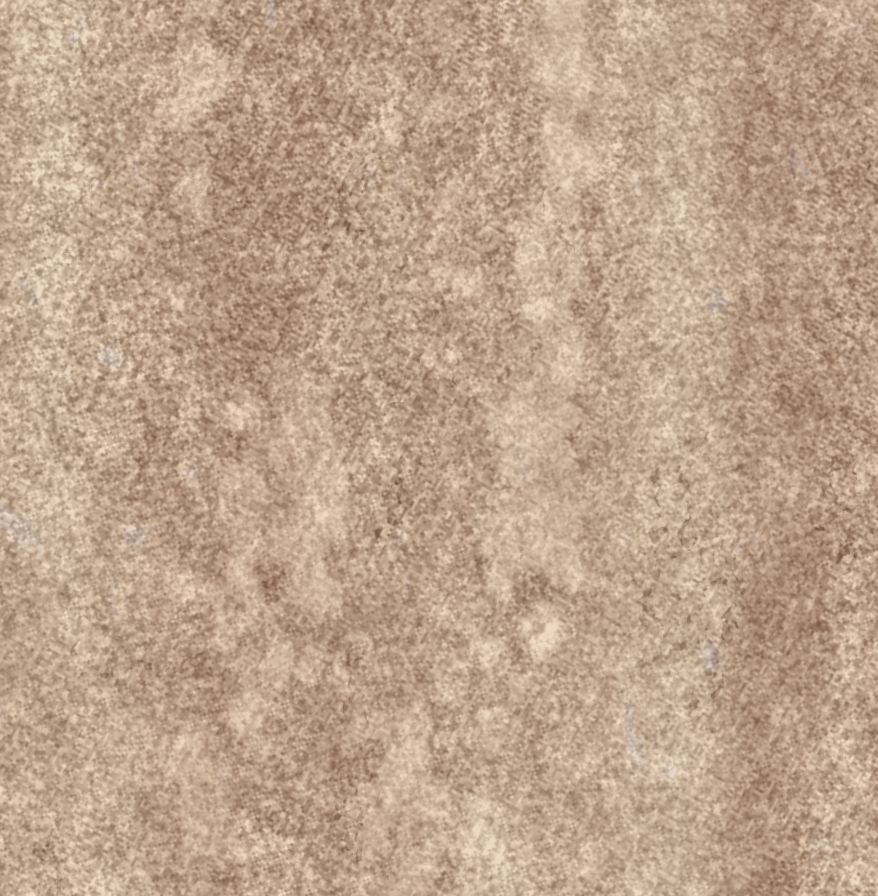
Give the GLSL for this texture, as a WebGL 2 fragment shader.

```glsl
#version 300 es
precision highp float;
// Weathered travertine: soft vertical bands and ragged pale streaks over mottled beige,
// finished with fine sandy grain, curled flakes, dark pits and a few grey stains.
// Every layer is value noise; one tone value is mapped to a warm brown ramp.
#define BAND_SCALE vec2(9.0, 0.9)
#define STREAK_SCALE vec2(15.0, 1.9)
#define MOTTLE_SCALE 27.0
#define FLAKE_SCALE 75.0
#define GRAIN_SCALE 310.0
#define BASE_TONE 0.50
#define BAND_CONTRAST 0.72
#define MOTTLE_CONTRAST 0.62
#define GRAIN_CONTRAST 1.45
#define PIT_DEPTH 0.50
#define DARK_STONE vec3(0.615, 0.500, 0.410)
#define PALE_STONE vec3(0.880, 0.790, 0.690)

uniform vec2 u_resolution;
out vec4 fragColor;

float hash(vec2 cell) {
    return fract(sin(dot(cell, vec2(127.1, 311.7))) * 43758.545);
}

float noise(vec2 p) {
    vec2 cell = floor(p);
    vec2 f = fract(p);
    f = f * f * (3.0 - 2.0 * f);
    float low = mix(hash(cell), hash(cell + vec2(1.0, 0.0)), f.x);
    float high = mix(hash(cell + vec2(0.0, 1.0)), hash(cell + vec2(1.0, 1.0)), f.x);
    return mix(low, high, f.y);
}

float fbm(vec2 p) {
    float sum = 0.0;
    float weight = 0.5;
    for (int i = 0; i < 5; i++) {
        sum += weight * noise(p);
        p = p * 2.03 + vec2(17.3, 9.1);
        weight *= 0.5;
    }
    return sum / 0.96875;
}

vec2 rotate(vec2 p, float angle) {
    float c = cos(angle);
    float s = sin(angle);
    return vec2(c * p.x - s * p.y, s * p.x + c * p.y);
}

void main() {
    vec2 p = gl_FragCoord.xy / u_resolution.y;

    // Slow wander of the vertical layers and ragged small-scale warp
    vec2 ragged = vec2(fbm(p * 38.0 + 3.7), fbm(p * 38.0 + 41.2)) - 0.5;
    vec2 wander = vec2(0.03 * (noise(p * vec2(2.0, 4.0) + 8.3) - 0.5), 0.0);
    vec2 q = p + wander + 0.035 * ragged;

    // Broad bands and mottling
    float band = fbm(q * BAND_SCALE + vec2(5.2, 1.4));
    float mottle = fbm(rotate(p * vec2(1.2, 0.85), 0.25) * MOTTLE_SCALE + 12.6);
    float region = smoothstep(0.38, 0.62, fbm(p * vec2(4.5, 2.0) + 31.5));

    // Narrow pale streaks with torn edges, broken along their length
    float streakField = noise(q * STREAK_SCALE + vec2(2.7, 6.1)) + 0.5 * (mottle - 0.5);
    float streak = smoothstep(0.75, 0.88, streakField);

    // Sandy grain, calmer inside the streaks
    float fine = noise(rotate(p, 0.5) * GRAIN_SCALE);
    float coarse = noise(rotate(p, -0.35) * GRAIN_SCALE * 0.55 + 73.0);
    float grain = 0.58 * fine + 0.42 * coarse - 0.5;
    grain *= mix(0.88, 1.12, region) * (1.0 - 0.3 * streak);

    // Curled flakes: thin contours of warped noise, and small pale chips
    vec2 flakePos = rotate(p, 0.8) * FLAKE_SCALE + 6.0 * ragged;
    float contour = abs(noise(flakePos) - 0.56);
    float flake = (1.0 - smoothstep(0.02, 0.12, contour)) * smoothstep(0.45, 0.62, mottle);
    float chip = smoothstep(0.65, 0.72, fbm(p * vec2(44.0, 35.0) + 61.0));

    // Small dark pits, denser in upright clusters
    float cluster = smoothstep(0.55, 0.90, noise(q * vec2(17.0, 6.0) + 19.4));
    float pitField = noise(rotate(p, 0.2) * vec2(170.0, 120.0) + 5.0 * ragged + 27.0);
    float pit = smoothstep(0.68, 0.88, pitField) * (0.25 + 0.6 * cluster);

    // Combine into tone
    float tone = BASE_TONE;
    tone += BAND_CONTRAST * (band - 0.5);
    tone += MOTTLE_CONTRAST * (mottle - 0.5);
    tone += GRAIN_CONTRAST * grain;
    tone += 0.25 * streak + 0.18 * flake * (0.35 + 0.65 * region) + 0.20 * chip;
    tone -= PIT_DEPTH * pit;
    vec3 color = mix(DARK_STONE, PALE_STONE, clamp(tone, -0.5, 1.2));

    // Rosy bands against yellower stone
    float rosy = clamp((0.5 - band) * 3.0 - 0.2 * streak, -0.6, 0.6);
    color += rosy * vec3(0.010, -0.010, -0.008);

    // Rare, small grey-violet stains
    float stainField = noise(q * vec2(24.0, 15.0) + 88.0) + 0.8 * (mottle - 0.5);
    float stain = smoothstep(0.93, 1.08, stainField);
    vec3 grey = vec3(dot(color, vec3(0.33))) + vec3(0.03, -0.02, -0.02);
    color = mix(color, grey, 0.4 * stain);

    fragColor = vec4(clamp(color, 0.0, 1.0), 1.0);
}
```
